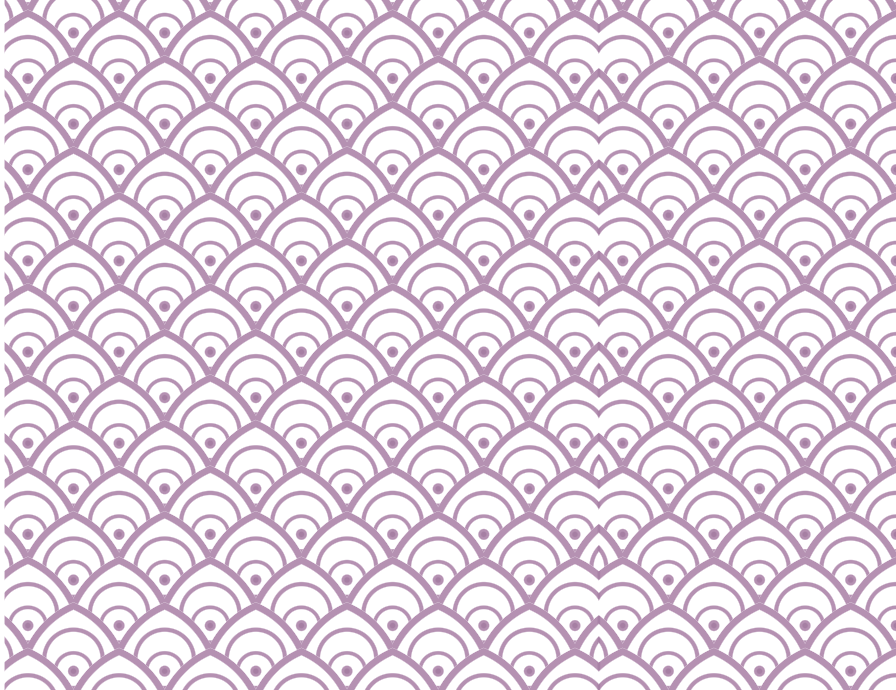
A Shadertoy shader for this pattern:

```glsl
// Overlapping pointed fish scales in mauve line on white, each with two arcs and a dot.
// Half-step rows are painted back to front; the sheet is mirrored at one vertical seam.
// One unit is the width of a scale.

// Signed distance to a pointed dome with its apex at the origin.
float domeDistance(vec2 p) {
    return length(vec2(abs(p.x) + 0.369, p.y + 0.869)) - 0.944;
}

// Antialiased coverage of the inside of a shape.
float fill(float dist, float pixel) {
    return clamp(0.5 - dist / (1.25 * pixel), 0.0, 1.0);
}

// Antialiased coverage of a line of the given width.
float stroke(float dist, float width, float pixel) {
    return fill(abs(dist) - 0.5 * width, pixel);
}

// Ink on a single scale: outline, middle arc, inner arc and dot.
float scaleInk(vec2 p, float pixel) {
    float eye = length(p - vec2(0.0, -0.715));
    float ink = stroke(domeDistance(p), 0.075, pixel);
    ink = max(ink, stroke(length(p - vec2(0.0, -0.58)) - 0.32, 0.046, pixel));
    ink = max(ink, stroke(eye - 0.2, 0.04, pixel));
    return max(ink, fill(eye - 0.06, pixel));
}

void mainImage(out vec4 fragColor, in vec2 fragCoord) {
    float pixel = 9.827 / iResolution.x;
    vec2 sheet = vec2(fragCoord.x, fragCoord.y - iResolution.y) * pixel;

    // Mirror at the seam, then place a scale apex at the origin
    float seam = abs(sheet.x - 6.568);
    vec2 p = vec2(6.568 - seam - 0.806, sheet.y + 0.646);

    // Paint rows from back to front; lower rows cover the ones above
    float ink = 0.0;
    float core = 0.0;
    float baseRow = floor(2.0 * p.y);
    for (int i = 2; i >= 0; i--) {
        float row = baseRow + float(i);
        vec2 q = vec2(fract(p.x - 0.5 * mod(row, 2.0) + 0.5) - 0.5, p.y - 0.5 * row);
        float cover = fill(domeDistance(q) - 0.0375, pixel);
        ink = mix(ink, scaleInk(q, pixel), cover);
        core = mix(core, fill(length(q - vec2(0.0, -0.715)) - 0.03, pixel), cover);
    }

    // Slightly deeper ink in the dot centres and along the seam
    float deep = max(0.6 * core, 0.5 * fill(seam - 0.015, pixel));
    vec3 mauve = mix(vec3(0.71, 0.57, 0.70), vec3(0.61, 0.45, 0.60), deep);

    // Blank margin at the left edge
    ink *= 1.0 - fill(sheet.x - 0.05, pixel);
    fragColor = vec4(mix(vec3(1.0), mauve, ink), 1.0);
}
```
